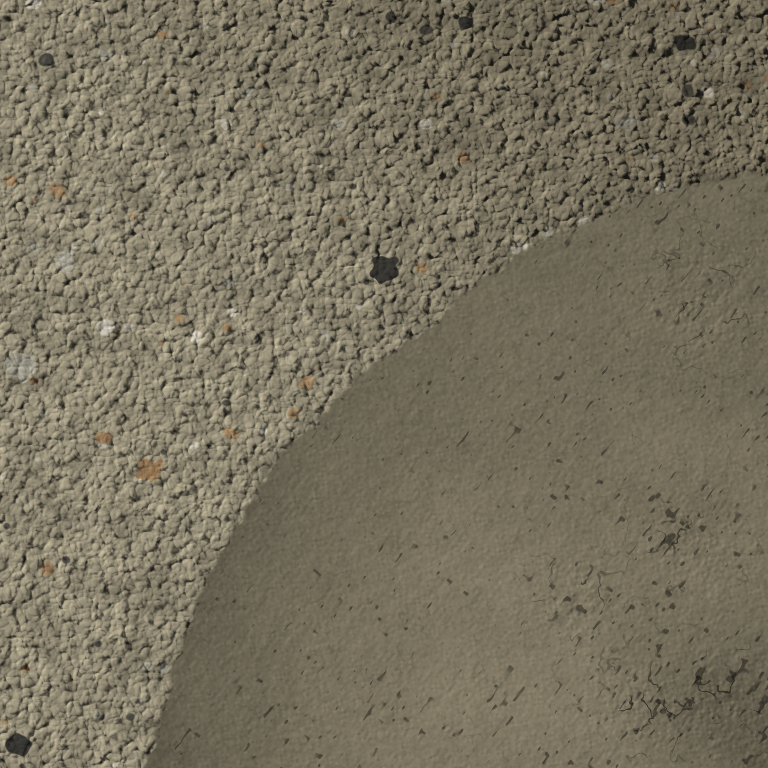
A WebGL 2 fragment shader for this texture:

```glsl
#version 300 es
precision highp float;
uniform vec2 u_resolution;
out vec4 fragColor;

vec2 hash2(vec2 p) {
  vec3 q = fract(p.xyx * vec3(.1031, .1030, .0973));
  q += dot(q, q.yzx + 33.33);
  return fract((q.xx + q.yz) * q.zy);
}

float noise(vec2 p) {
  vec2 i = floor(p), f = fract(p);
  f = f * f * (3. - 2. * f);
  return mix(mix(hash2(i).x, hash2(i + vec2(1, 0)).x, f.x),
             mix(hash2(i + vec2(0, 1)).x, hash2(i + 1.).x, f.x), f.y);
}

float fbm(vec2 p) {
  float sum = 0., amp = .5;
  for (int i = 0; i < 4; i++) {
    sum += amp * noise(p);
    p = mat2(1.6, 1.2, -1.2, 1.6) * p + 7.3;
    amp *= .5;
  }
  return sum / .9375;
}

// Overlapping domes of random height, one per cell
float lumps(vec2 p) {
  vec2 cell = floor(p);
  float top = 0.;
  for (int y = -1; y <= 1; y++)
    for (int x = -1; x <= 1; x++) {
      vec2 id = cell + vec2(x, y), r = hash2(id);
      vec2 d = p - id - r;
      top = max(top, .5 + .6 * hash2(id + 51.).y - 1.15 * dot(d, d));
    }
  return top;
}

float gravelHeight(vec2 p) {
  p += .0045 * (vec2(noise(p * 85.), noise(p * 85. + 19.)) - .5);
  vec2 q = mat2(.8, .6, -.6, .8) * p;
  return .55 * lumps(q * 78.) + .38 * lumps(p * 140. + 8.) + .22 * noise(q * 270.);
}

float plasterHeight(vec2 p) {
  return fbm(p * 60.) + .4 * noise(mat2(.8, .6, -.6, .8) * p * 250.);
}

vec3 stoneColor(float kind) {
  if (kind < .2) return vec3(.15, .15, .145);
  if (kind < .45) return vec3(.54, .42, .29);
  return mix(vec3(.52, .51, .46), vec3(.72, .70, .65), (kind - .45) * 1.8);
}

// Coverage of a ragged stone
float stone(vec2 d, float radius, vec2 p) {
  d *= vec2(1., 1.2);
  float edge = length(d) - radius * (.65 + .7 * noise(p * 95.));
  return smoothstep(.0016, -.0016, edge);
}

vec3 gravel(vec2 p, vec2 light) {
  float h = gravelHeight(p);
  float slope = h - gravelHeight(p + light * .0024);
  float shadow = 0.;
  for (int i = 1; i <= 4; i++) {
    float t = float(i);
    shadow = max(shadow, gravelHeight(p + light * .0027 * t) - h - .08 * t);
  }

  // Scattered small stones
  vec3 albedo = vec3(.515, .488, .412) * (.84 + .32 * fbm(p * 38.));
  vec2 cell = floor(p * 24.);
  for (int y = -1; y <= 1; y++)
    for (int x = -1; x <= 1; x++) {
      vec2 id = cell + vec2(x, y), r = hash2(id + 13.), k = hash2(id + 77.);
      float cover = stone(p - (id + r) / 24., .003 + .007 * k.x * k.x, p);
      albedo = mix(albedo, stoneColor(k.y), cover * step(r.x * r.y, .13) * .7);
    }

  // Larger stones: centre, radius, kind
  vec4 large[10] = vec4[10](
    vec4(.501, .651, .019, .1), vec4(.025, .030, .016, .1),
    vec4(.605, .971, .011, .1), vec4(.893, .945, .012, .1),
    vec4(.196, .388, .017, .4), vec4(.134, .430, .010, .4),
    vec4(.085, .660, .015, .7), vec4(.137, .573, .011, .95),
    vec4(.027, .523, .018, .6), vec4(.815, .840, .014, .6));
  float smoothness = 0.;
  for (int i = 0; i < 10; i++) {
    float cover = stone(p - large[i].xy, large[i].z, p);
    albedo = mix(albedo, stoneColor(large[i].w), cover * .85);
    smoothness = max(smoothness, cover);
  }

  float corner = smoothstep(.85, 1.8, p.x + p.y);
  float lit = 1.04 + .85 * clamp(slope, -.4, .35) + .3 * (h - .75);
  lit *= 1. - clamp(shadow * (1.35 + 1.3 * corner), 0., .68);
  lit = mix(lit, .95 + .7 * slope, smoothness * .5);
  return albedo * lit * mix(vec3(1.05), vec3(.83, .82, .80), corner);
}

vec3 plaster(vec2 p, vec2 light, float depth) {
  // Broad light: bright low centre, dim rim and lower right corner
  float tone = .98 + .15 * exp(-9. * dot(p - vec2(.70, .10), p - vec2(.70, .10)));
  tone -= .15 * exp(-depth * 11.) * smoothstep(.65, .2, p.x);
  tone -= .20 * smoothstep(.28, 0., length((p - vec2(1., .06)) * vec2(1., 1.2)));
  tone += .12 * (fbm(p * 12.) - .5) + .09 * (noise(p * 290.) - .5);

  // Areas where the skin is torn
  vec3 torn[5] = vec3[5](vec3(.91, .61, .07), vec3(.90, .29, .06),
    vec3(.75, .22, .05), vec3(.83, .08, .06), vec3(.95, .09, .07));
  float wear = .12;
  for (int i = 0; i < 5; i++) {
    vec2 d = (p - torn[i].xy) / torn[i].z;
    wear += .8 * exp(-dot(d, d));
  }
  float relief = plasterHeight(p) - plasterHeight(p + light * .003);
  tone += relief * (.24 + .35 * wear);

  float ridge = abs(fbm(p * 30. + 3.) - .5);
  float crack = smoothstep(.03, .004, ridge) * smoothstep(.42, .68, noise(p * 60.));
  tone *= 1. - .55 * crack * min(wear, 1.);

  // Short slanted nicks, denser in the torn areas
  vec2 q = mat2(.8, .6, -.6, .8) * p + .002 * noise(p * 120.);
  float nick = noise(q * vec2(190., 95.)) + .12 * noise(p * 14.) + .1 * wear;
  tone *= 1. - .38 * smoothstep(.93, 1.06, nick);
  return vec3(.444, .417, .346) * tone;
}

void main() {
  vec2 p = gl_FragCoord.xy / u_resolution;
  vec2 light = normalize(vec2(-.8, .55));

  // Ragged arc dividing gravel from plaster
  float arc = length(p - vec2(1.136, -.169)) - .955;
  vec2 bulge = (p - vec2(.56, .565)) / .06;
  arc += .018 * exp(-dot(bulge, bulge));
  arc += .010 * (noise(p * 22.) - .5) + .016 * (fbm(p * 65.) - .5);
  float rough = smoothstep(-.003, .003, arc);

  vec3 color = mix(plaster(p, light, max(-arc, 0.)), gravel(p, light), rough);
  color *= 1. - .14 * exp(-abs(arc) * 140.) * rough;
  fragColor = vec4(clamp(color, 0., 1.), 1.);
}
```
